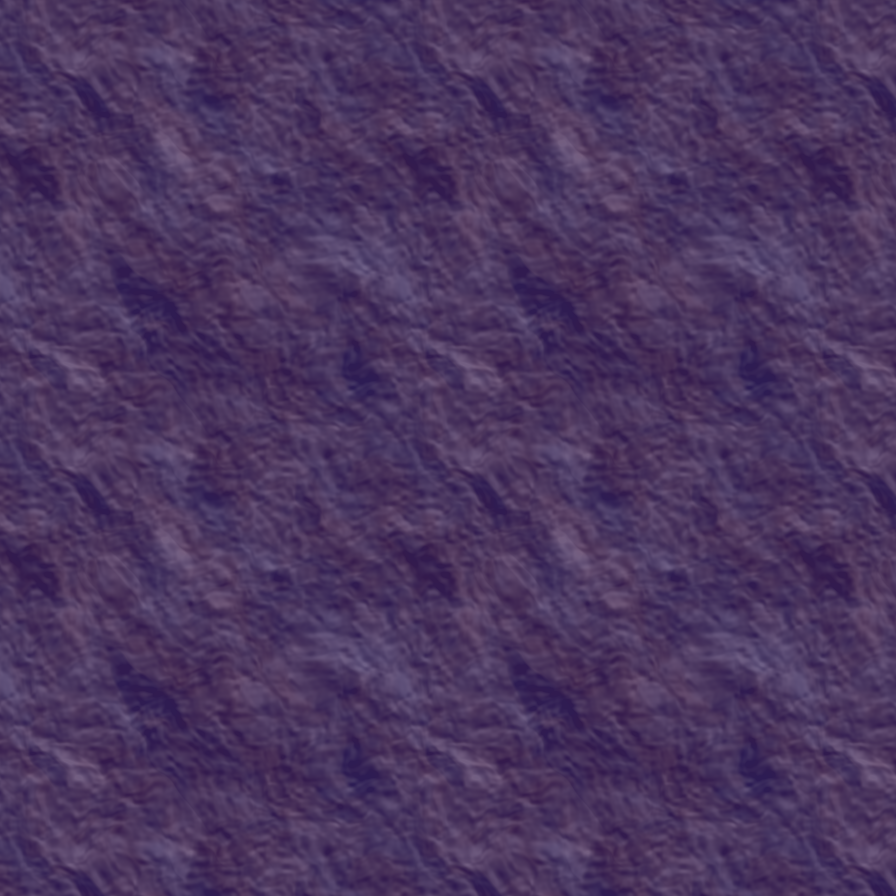
Write a three.js fragment shader that draws this texture.

```glsl
// Rough violet stone: a repeating slab with chipped, slanted relief, lit from the upper right.
varying vec2 vUv;

const float TILE_SIZE = 0.443;
const vec3 HOLLOW = vec3(0.205, 0.115, 0.315);
const vec3 STONE = vec3(0.292, 0.212, 0.372);
const vec3 CREST = vec3(0.420, 0.342, 0.485);
const vec3 RUST_SHIFT = vec3(0.013, -0.003, -0.013);

float hash(vec2 cell, float seed) {
  return fract(sin(dot(cell, vec2(127.1, 311.7)) + seed * 74.7) * 43758.55);
}

// Value noise in -1..1 that repeats over the unit square.
float tileNoise(vec2 p, vec2 cells, float seed) {
  vec2 grid = p * cells;
  vec2 low = floor(grid);
  vec2 f = grid - low;
  vec2 w = f * f * f * (f * (f * 6.0 - 15.0) + 10.0);
  vec2 a = floor(mod(low + 0.5, cells));
  vec2 b = floor(mod(low + 1.5, cells));
  float bottom = mix(hash(a, seed), hash(vec2(b.x, a.y), seed), w.x);
  float top = mix(hash(vec2(a.x, b.y), seed), hash(b, seed), w.x);
  return mix(bottom, top, w.y) * 2.0 - 1.0;
}

// Bends the plane so that edges turn ragged.
vec2 warp(vec2 p, float cells, float amount, float seed) {
  return p + amount * vec2(tileNoise(p, vec2(cells), seed),
                           tileNoise(p, vec2(cells), seed + 1.0));
}

// Shear by a whole tile: noise then runs down to the right.
vec2 slant(vec2 p) {
  return vec2(p.x, p.x + p.y);
}

// Octaves of slanted ridges that give way to compact chips at fine scales.
float rockHeight(vec2 p) {
  float height = 0.0;
  float amplitude = 1.0;
  float scale = 1.0;
  float ridgeShare = 0.55;
  for (int i = 0; i < 4; i++) {
    float seed = float(i) * 2.0 + 3.0;
    float ridge = tileNoise(slant(p), vec2(6.0, 6.0) * scale, seed);
    float chip = tileNoise(p, vec2(7.0, 9.0) * scale, seed + 1.0);
    height += amplitude * mix(chip, ridge, ridgeShare);
    amplitude *= 0.66;
    scale *= 2.0;
    ridgeShare -= 0.1;
  }
  return height;
}

vec3 stoneColor(float tone) {
  vec3 shade = mix(STONE, HOLLOW, clamp(-tone / 0.6, 0.0, 1.1));
  return mix(shade, CREST, clamp(tone / 0.75, 0.0, 1.2));
}

void main() {
  vec2 p = vUv / TILE_SIZE;
  vec2 q = warp(warp(p, 7.0, 0.018, 20.0), 29.0, 0.006, 30.0);

  // Height plus slope towards the light.
  vec2 lightStep = 0.012 * vec2(0.5, 0.85);
  float height = rockHeight(q);
  float relief = height - rockHeight(q + lightStep);
  float tone = 0.27 * height + 0.95 * relief;

  // Sparse dark pits and short pale flakes.
  float pit = smoothstep(0.5, 0.75, tileNoise(slant(q), vec2(9.0, 9.0), 41.0));
  float flake = smoothstep(0.5, 0.8, tileNoise(slant(q), vec2(9.0, 15.0), 44.0));
  tone += 0.26 * flake - 0.36 * pit;

  // Crumbly grain.
  tone += 0.13 * tileNoise(p, vec2(61.0, 67.0), 47.0);
  tone += 0.10 * tileNoise(slant(p), vec2(37.0, 43.0), 48.0);

  // Drift between rusty and bluish violet.
  float rust = tileNoise(slant(q), vec2(7.0, 8.0), 50.0)
             + 0.7 * tileNoise(q, vec2(29.0, 33.0), 51.0);
  vec3 color = stoneColor(tone) + RUST_SHIFT * (rust - 0.6 * pit);
  gl_FragColor = vec4(color, 1.0);
}
```
